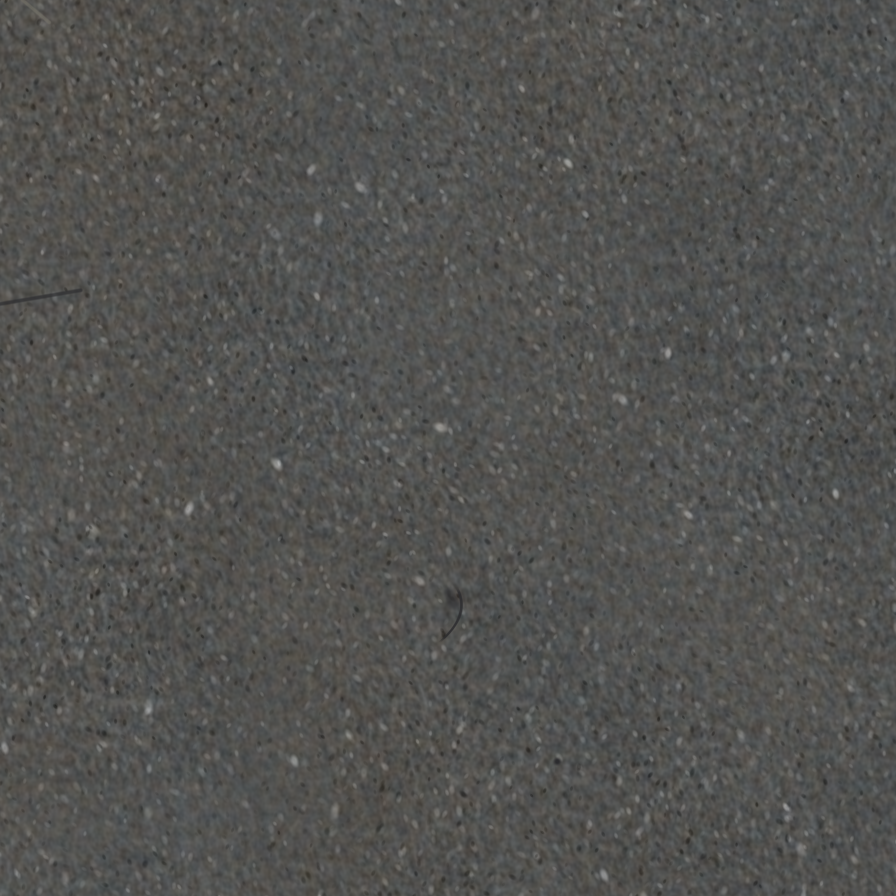
This texture is drawn by a WebGL 1 fragment shader. Its source:

```glsl
precision highp float;
uniform vec2 u_resolution;

vec2 hash2(vec2 p) {
  vec3 q = fract(p.xyx * vec3(0.1031, 0.1030, 0.0973));
  q += dot(q, q.yzx + 33.33);
  return fract((q.xx + q.yz) * q.zy);
}

vec2 gradientAt(vec2 cell) {
  float angle = 6.2832 * hash2(cell).x;
  return vec2(cos(angle), sin(angle));
}

float gradientNoise(vec2 p) {
  vec2 i = floor(p), f = fract(p);
  vec2 u = f * f * f * (f * (f * 6.0 - 15.0) + 10.0);
  float a = dot(gradientAt(i), f);
  float b = dot(gradientAt(i + vec2(1, 0)), f - vec2(1, 0));
  float c = dot(gradientAt(i + vec2(0, 1)), f - vec2(0, 1));
  float d = dot(gradientAt(i + vec2(1, 1)), f - vec2(1, 1));
  return mix(mix(a, b, u.x), mix(c, d, u.x), u.y);
}

// Scattered soft ellipses, mostly upright; radius is in cells
float specks(vec2 p, float share, float radius, float lean) {
  vec2 home = floor(p);
  float sum = 0.0;
  for (int y = -1; y <= 1; y++) {
    for (int x = -1; x <= 1; x++) {
      vec2 cell = home + vec2(x, y);
      vec2 kind = hash2(cell + 37.0);
      vec2 shape = hash2(cell + 411.0);
      vec2 d = p - cell - hash2(cell);
      float angle = lean + (shape.x - 0.5) * 1.6;
      float c = cos(angle), s = sin(angle);
      d = vec2(c * d.x + s * d.y, (c * d.y - s * d.x) * 0.6);
      float size = radius * mix(0.6, 1.2, shape.y);
      float body = 1.0 - smoothstep(0.3, 1.3, length(d) / size);
      sum += body * step(kind.x, share) * mix(0.3, 1.0, kind.y * kind.y);
    }
  }
  return sum;
}

float segmentDistance(vec2 p, vec2 a, vec2 b) {
  vec2 ab = b - a;
  return length(p - a - ab * clamp(dot(p - a, ab) / dot(ab, ab), 0.0, 1.0));
}

float stroke(float dist, float width) {
  return 1.0 - smoothstep(width * 0.3, width * 1.5, dist);
}

void main() {
  vec2 uv = gl_FragCoord.xy / u_resolution;

  // Slowly turning grain direction
  float drift = gradientNoise(uv * 3.0 + 7.0);
  vec2 p = uv + 0.006 * vec2(gradientNoise(uv * 9.0), gradientNoise(uv * 9.0 + 50.0));
  vec2 leaning = vec2(p.x + 0.25 * p.y, p.y);

  // Broad patches and fine mineral grain
  float tone = 0.319 + 0.022 * drift + 0.02 * gradientNoise(uv * 11.0 + 20.0);
  float strength = 1.0 + 0.5 * gradientNoise(uv * 5.0 + 80.0);
  float grain = 0.055 * gradientNoise(leaning * vec2(88, 58))
              + 0.075 * gradientNoise(leaning * vec2(150, 105) + 31.0)
              + 0.040 * gradientNoise(p * vec2(230, 190) + 63.0);
  tone += strength * grain;

  // Pale chips, dark pits and a few bright stones
  float lean = 0.2 + 0.8 * drift;
  tone += strength * 0.14 * specks(p * 85.0, 0.33, 0.27, lean);
  tone -= strength * 0.11 * specks(p * 95.0 + 210.0, 0.28, 0.25, lean);
  tone += 0.30 * specks(uv * 22.0 + 140.0, 0.12, 0.10, lean);

  // Faint warm and cool tints
  float warmth = 0.012 * gradientNoise(uv * 4.0 + 15.0)
               + 0.026 * gradientNoise(p * 62.0 + 90.0)
               + 0.010 * (0.5 - uv.x) * uv.y;
  float green = 0.012 * gradientNoise(p * 48.0 + 170.0);
  vec3 color = vec3(tone + 0.002, tone + 0.002, tone - 0.006);
  color += vec3(warmth, green, -warmth);

  // Twig, curled fibre, pit and pale straw
  float twig = stroke(segmentDistance(uv, vec2(-0.01, 0.659), vec2(0.09, 0.676)), 0.0022);
  float bend = uv.y - 0.325;
  float fibre = stroke(abs(uv.x - 0.515 + 14.0 * bend * bend), 0.0018)
              * smoothstep(0.282, 0.290, uv.y) * (1.0 - smoothstep(0.338, 0.346, uv.y));
  float husk = stroke(segmentDistance(uv, vec2(0.501, 0.338), vec2(0.506, 0.326)), 0.006);
  float pit = stroke(length(uv - vec2(0.622, 0.150)), 0.004);
  float straw = stroke(segmentDistance(uv, vec2(0.025, 1.0), vec2(0.055, 0.975)), 0.002);
  color = mix(color, vec3(0.17, 0.17, 0.18), max(max(twig * 0.7, fibre * 0.85), max(husk * 0.55, pit)));
  color = mix(color, vec3(0.47, 0.46, 0.42), straw * 0.6);

  gl_FragColor = vec4(clamp(color, 0.0, 1.0), 1.0);
}
```
